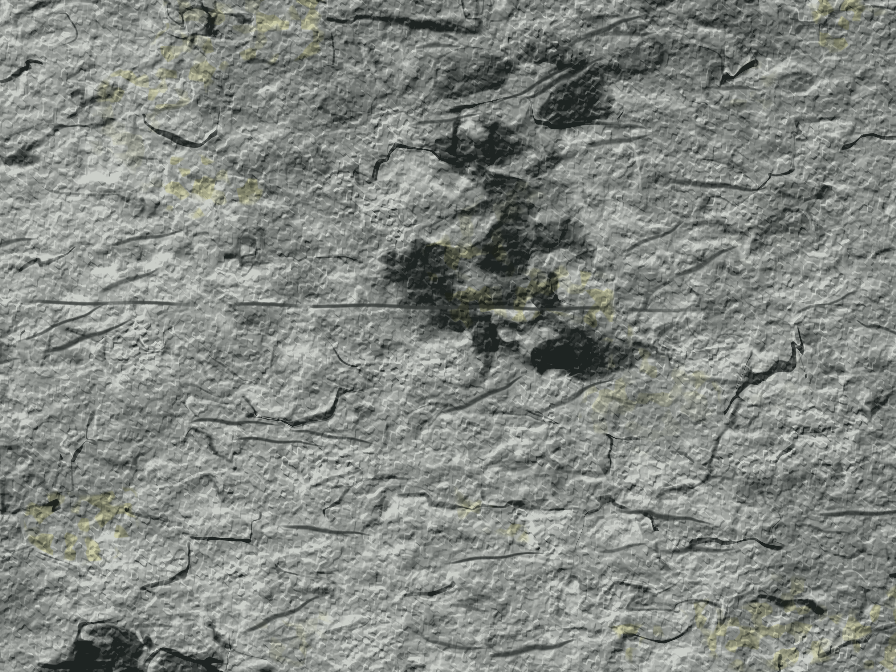
A Shadertoy shader for this texture:

```glsl
// Rough-hewn grey stone lit from above: layered cellular plates give grain,
// lumps and shadowed ledges; scattered tapered chisel cuts and one long
// horizontal seam are laid over them.

vec3 hash3(vec2 p) {
    vec3 q = fract(vec3(p.xyx) * vec3(0.1031, 0.1030, 0.0973));
    q += dot(q, q.yxz + 33.33);
    return fract((q.xxy + q.yzz) * q.zyx);
}

// Cellular plates of random height; a high sharpness gives abrupt steps
float plates(vec2 p, float sharpness) {
    vec2 cell = floor(p), f = p - cell;
    float sum = 0.0, total = 0.0;
    for (int y = -1; y <= 1; y++)
    for (int x = -1; x <= 1; x++) {
        vec2 o = vec2(x, y);
        vec3 seed = hash3(cell + o);
        vec2 d = o + seed.xy - f;
        float w = exp(-sharpness * dot(d, d));
        sum += w * seed.z;
        total += w;
    }
    return sum / total;
}

// Height drop toward the sun: positive is lit, negative is shaded
float relief(vec2 p, float sharpness, float reach) {
    vec2 sun = vec2(-0.4, 0.92);
    return plates(p, sharpness) - plates(p + sun * reach, sharpness);
}

// Ledge with a thin pale lip and a deeper cast shadow
float ledge(vec2 p, float reach) {
    float r = relief(p, 45.0, reach);
    return 0.10 * smoothstep(0.1, 0.7, r) - 0.36 * smoothstep(0.15, 0.65, -r);
}

// Tapered chisel cuts: x is shadow, y is the smooth pale face beside it
vec2 chiselCuts(vec2 p, float aspect) {
    vec2 marks = vec2(0.0);
    for (int i = 0; i < 46; i++) {
        vec3 a = hash3(vec2(float(i) * 7.3 + 2.0, 11.0));
        vec3 b = hash3(vec2(float(i) * 3.7 + 5.0, 47.0));
        vec2 d = p - vec2(a.x * aspect, pow(a.y, 1.25));
        float angle = mix(-0.14, 0.5, a.z * a.z);
        float c = cos(angle), s = sin(angle);
        d = vec2(c * d.x + s * d.y, c * d.y - s * d.x);
        d.y += 0.0015 * sin(d.x * 90.0 + b.z * 6.3);
        float t = d.x / mix(0.025, 0.085, b.x);
        float taper = max(1.0 - t * t, 0.0) * (0.65 - 0.35 * t);
        float ends = 1.0 - smoothstep(0.65, 1.0, abs(t));
        float width = mix(0.003, 0.0075, b.y) * taper;
        float shadow = 1.0 - smoothstep(width * 0.3, width + 0.0015, abs(d.y));
        float side = b.z > 0.4 ? -d.y : d.y;
        float face = smoothstep(-0.002, 0.003, side)
                   * (1.0 - smoothstep(0.006 * taper, 0.022 * taper + 0.001, side));
        marks = max(marks, vec2(shadow, face) * ends * vec2(mix(0.5, 1.0, b.x), 1.0));
    }
    return marks;
}

void mainImage(out vec4 fragColor, in vec2 fragCoord) {
    float aspect = iResolution.x / iResolution.y;
    vec2 p = fragCoord / iResolution.y;

    // Ragged, slightly flattened stone coordinates
    vec2 q = p * vec2(0.85, 1.1);
    q += 0.010 * sin(q.yx * vec2(23.0, 19.0) + 2.0 * sin(q * 31.0));
    q += 0.034 * (vec2(plates(q * 26.0, 9.0), plates(q * 26.0 + 57.0, 9.0)) - 0.5);

    // Broad tone and layered relief, coarse to fine
    float broad = plates(q * 3.5 + 8.0, 8.0);
    float tone = 0.555 + 0.16 * (broad - 0.5);
    tone += ledge(q * 6.5 + 3.0, 0.10);
    tone += ledge(q * 14.0 + 21.0, 0.13);
    tone += 0.20 * relief(q * 17.0 + 40.0, 9.0, 0.4);
    tone += 0.27 * relief(q * 36.0 + 9.0, 14.0, 0.35);
    float lumps = relief(p * 78.0 + 15.0, 12.0, 0.4);
    float grain = relief(p * 165.0 + 31.0, 11.0, 0.5);
    tone += 0.24 * lumps + 0.27 * grain;

    // Dark, weathered hollows
    float hollow = smoothstep(0.64, 0.88, plates(q * 4.2 + 70.0, 10.0));
    tone -= 0.36 * hollow * smoothstep(0.25, 0.75, plates(q * 22.0 + 5.0, 12.0));

    // Chisel work
    vec2 cut = chiselCuts(p + 0.12 * (q - p * vec2(0.85, 1.1)), aspect);
    tone = mix(tone, 0.61 + 0.14 * grain + 0.12 * lumps, 0.65 * cut.y);
    tone = mix(tone, 0.19 + 0.06 * grain, 0.88 * cut.x);

    // Long seam, broken along its length, with a pale lower lip
    float seam = p.y - 0.545 + 0.012 * (p.x - 0.5) - 0.0015 * sin(p.x * 37.0);
    float run = smoothstep(0.02, 0.08, p.x) * (1.0 - smoothstep(0.85, 1.2, p.x));
    run *= smoothstep(0.2, 0.5, plates(vec2(p.x * 13.0, 4.5), 10.0));
    tone += 0.09 * run * smoothstep(-0.018, -0.004, seam) * (1.0 - smoothstep(-0.004, 0.0, seam));
    tone = mix(tone, 0.23, 0.85 * run * (1.0 - smoothstep(0.001, 0.004, abs(seam))));

    // Pale mineral flecks and a faint lichen stain
    tone += 0.14 * smoothstep(0.80, 0.95, plates(q * 11.0 + 90.0, 14.0)) * (0.5 + grain);
    tone = clamp(tone, 0.13, 0.80);
    vec3 stone = tone + mix(vec3(-0.012, 0.010, 0.006), vec3(0.0, 0.011, -0.014), tone);
    float lichen = smoothstep(0.78, 0.95, plates(q * 9.0 + 33.0, 12.0))
                 * smoothstep(0.45, 0.8, plates(p * 60.0, 12.0));
    stone *= mix(vec3(1.0), vec3(1.0, 0.98, 0.76), 0.7 * lichen);
    fragColor = vec4(stone, 1.0);
}
```
